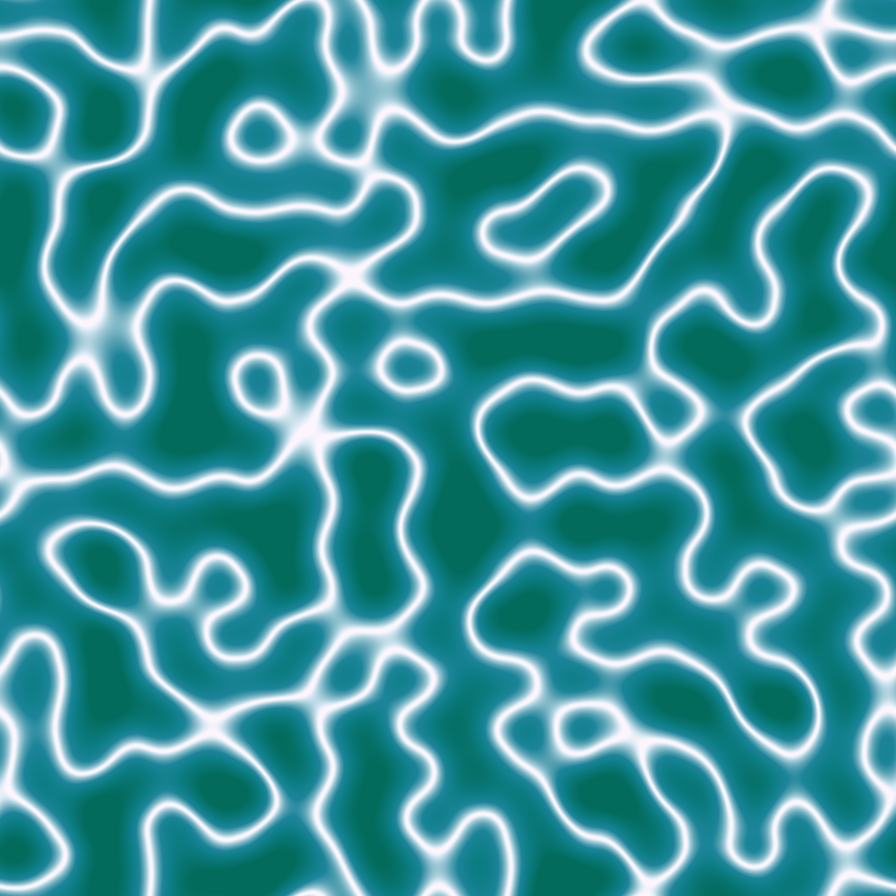
A three.js fragment shader for this texture:

```glsl
// Glowing white vein lines winding over deep teal water, tiling seamlessly.
varying vec2 vUv;

const float CELLS = 10.0; // whole number of noise cells per tile

// Unit gradient of a lattice point, wrapped at the tile border
vec2 latticeGradient(vec2 cell) {
  cell = mod(cell, CELLS);
  vec3 p = fract(vec3(cell.xyx) * vec3(0.1031, 0.1030, 0.0973) + 0.37);
  p += dot(p, p.yzx + 33.33);
  float angle = 6.28318 * fract((p.x + p.y) * p.z);
  return vec2(cos(angle), sin(angle));
}

// Gradient noise with a quintic fade
float gradientNoise(vec2 p) {
  vec2 cell = floor(p);
  vec2 f = p - cell;
  vec2 fade = f * f * f * (f * (f * 6.0 - 15.0) + 10.0);
  float sum = 0.0;
  for (int j = 0; j < 2; j++) {
    for (int i = 0; i < 2; i++) {
      vec2 corner = vec2(float(i), float(j));
      vec2 weight = mix(1.0 - fade, fade, corner);
      sum += weight.x * weight.y * dot(latticeGradient(cell + corner), f - corner);
    }
  }
  return sum;
}

// Colour by height above the vein: white core, pale halo, teal, deep green
vec3 veinColour(float height) {
  vec3 core = vec3(0.99, 0.96, 0.99);
  vec3 glow = vec3(0.86, 0.92, 0.96);
  vec3 halo = vec3(0.61, 0.78, 0.83);
  vec3 haze = vec3(0.36, 0.64, 0.71);
  vec3 blue = vec3(0.11, 0.52, 0.60);
  vec3 teal = vec3(0.05, 0.49, 0.52);
  vec3 deep = vec3(0.01, 0.42, 0.36);

  vec3 colour = mix(core, glow, smoothstep(0.008, 0.028, height));
  colour = mix(colour, halo, clamp((height - 0.025) / 0.028, 0.0, 1.0));
  colour = mix(colour, haze, clamp((height - 0.053) / 0.035, 0.0, 1.0));
  colour = mix(colour, blue, clamp((height - 0.088) / 0.044, 0.0, 1.0));
  colour = mix(colour, teal, clamp((height - 0.132) / 0.085, 0.0, 1.0));
  return mix(colour, deep, clamp((height - 0.217) / 0.160, 0.0, 1.0));
}

void main() {
  // Veins run along the zero level of the noise
  float height = abs(gradientNoise(vUv * CELLS + 0.35));
  gl_FragColor = vec4(veinColour(height), 1.0);
}
```
